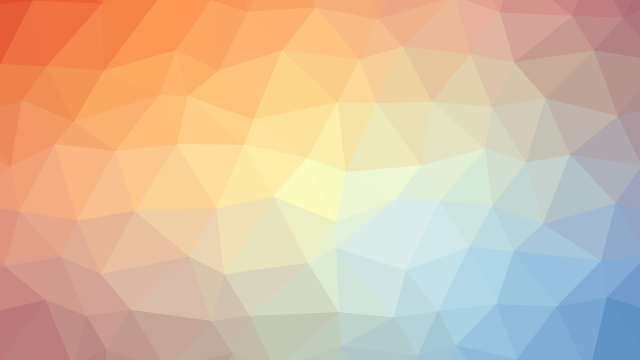
Give the GLSL for this background, as a Shadertoy shader.

```glsl
#define CELL vec2(0.163, 0.140)
#define JITTER 0.62
#define SEED vec2(17.0, 43.0)
#define FACET_VARIATION 0.022
#define GLOW_COLOR vec3(0.87, 0.94, 1.00)
#define GLOW_CENTER vec2(1.12, 0.335)
#define GLOW_RADIUS 0.17
#define GLOW_STRENGTH 0.60

vec2 hash2(vec2 p) {
    vec3 q = fract(p.xyx * vec3(0.1031, 0.1030, 0.0973));
    q += dot(q, q.yzx + 33.33);
    return fract((q.xx + q.yz) * q.zy);
}

float cross2(vec2 a, vec2 b) {
    return a.x * b.y - a.y * b.x;
}

// Five evenly spaced colour stops
vec3 ramp(float x, vec3 a, vec3 b, vec3 c, vec3 d, vec3 e) {
    float t = clamp(x, 0.0, 1.0) * 4.0;
    vec3 color = mix(a, b, min(t, 1.0));
    color = mix(color, c, clamp(t - 1.0, 0.0, 1.0));
    color = mix(color, d, clamp(t - 2.0, 0.0, 1.0));
    return mix(color, e, clamp(t - 3.0, 0.0, 1.0));
}

// Smooth colour field: five horizontal ramps blended from top to bottom
vec3 colorField(vec2 p, float aspect) {
    float x = p.x / aspect;
    vec3 top = ramp(x, vec3(0.90, 0.32, 0.20), vec3(0.99, 0.53, 0.29),
        vec3(0.99, 0.69, 0.45), vec3(0.90, 0.64, 0.58), vec3(0.69, 0.43, 0.48));
    vec3 upper = ramp(x, vec3(0.93, 0.50, 0.29), vec3(1.00, 0.71, 0.41),
        vec3(1.00, 0.85, 0.57), vec3(0.87, 0.82, 0.69), vec3(0.69, 0.57, 0.55));
    vec3 middle = ramp(x, vec3(0.95, 0.61, 0.46), vec3(1.00, 0.82, 0.58),
        vec3(1.00, 1.00, 0.73), vec3(0.85, 0.92, 0.84), vec3(0.64, 0.65, 0.73));
    vec3 lower = ramp(x, vec3(0.83, 0.57, 0.53), vec3(0.88, 0.75, 0.66),
        vec3(0.87, 0.92, 0.81), vec3(0.69, 0.86, 0.92), vec3(0.49, 0.64, 0.82));
    vec3 bottom = ramp(x, vec3(0.70, 0.42, 0.45), vec3(0.74, 0.60, 0.56),
        vec3(0.73, 0.79, 0.73), vec3(0.58, 0.75, 0.87), vec3(0.33, 0.54, 0.76));
    vec3 color = ramp(1.0 - p.y, top, upper, middle, lower, bottom);

    vec2 offset = (p - GLOW_CENTER) / GLOW_RADIUS;
    return mix(color, GLOW_COLOR, GLOW_STRENGTH * exp(-dot(offset, offset)));
}

// Jittered lattice node; odd rows are shifted by half a cell
vec2 node(vec2 id) {
    vec2 shift = vec2(0.5 * mod(id.y, 2.0), 0.0);
    return (id + shift + JITTER * (hash2(id + SEED) - 0.5)) * CELL;
}

// Signed distance inside the edge from a to b
float edge(vec2 p, vec2 a, vec2 b) {
    return cross2(b - a, p - a) / length(b - a);
}

// Flat facet: colour multiplied by coverage, with coverage in alpha
vec4 facet(vec2 p, vec2 a, vec2 b, vec2 c, float pixel, float aspect) {
    float inside = min(edge(p, a, b), min(edge(p, b, c), edge(p, c, a)));
    float coverage = smoothstep(-0.6 * pixel, 0.6 * pixel, inside);
    if (coverage <= 0.0) return vec4(0.0);
    vec2 center = (a + b + c) / 3.0;
    float shade = FACET_VARIATION * (hash2(center * 91.7).x - 0.5);
    return vec4(colorField(center, aspect) + shade, 1.0) * coverage;
}

// True when b and d lie on opposite sides of the diagonal from a to c
bool splits(vec2 a, vec2 c, vec2 b, vec2 d) {
    return cross2(c - a, b - a) * cross2(c - a, d - a) < 0.0;
}

void mainImage(out vec4 fragColor, in vec2 fragCoord) {
    float pixel = 1.0 / iResolution.y;
    float aspect = iResolution.x / iResolution.y;
    vec2 p = fragCoord * pixel;
    vec2 home = floor(p / CELL);
    vec4 sum = vec4(0.0);

    // Split each nearby quad along its shorter valid diagonal
    for (int j = -1; j <= 1; j++) {
        for (int i = -2; i <= 1; i++) {
            vec2 id = home + vec2(i, j);
            vec2 a = node(id);
            vec2 b = node(id + vec2(1.0, 0.0));
            vec2 c = node(id + vec2(1.0, 1.0));
            vec2 d = node(id + vec2(0.0, 1.0));
            bool shorter = distance(a, c) < distance(b, d);
            if (!splits(b, d, a, c) || (shorter && splits(a, c, b, d))) {
                sum += facet(p, a, b, c, pixel, aspect);
                sum += facet(p, a, c, d, pixel, aspect);
            } else {
                sum += facet(p, a, b, d, pixel, aspect);
                sum += facet(p, b, c, d, pixel, aspect);
            }
        }
    }
    fragColor = vec4(sum.rgb / max(sum.a, 0.001), 1.0);
}
```
